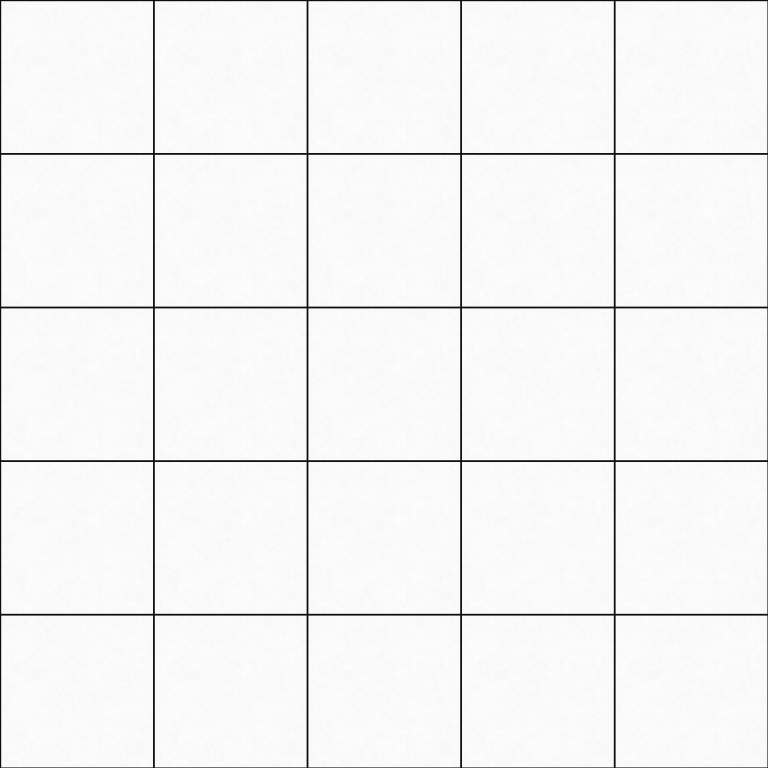
A three.js fragment shader for this pattern:

```glsl
// Square white tiles in a five by five grid, parted by thin near-black joints.
// Joints are box-filtered distances to the nearest tile edge; each tile face
// carries the same faint paper-like grain: three octaves of wrapped value noise.

varying vec2 vUv;

const float TILES = 5.0;                         // repeats across and up
const float JOINT_WIDTH = 0.0023;                // in canvas widths
const vec2 JOINT_OFFSET = vec2(0.0004, -0.0004); // joints sit right and down
const vec3 FACE_COLOR = vec3(0.981);
const vec3 JOINT_COLOR = vec3(0.05);
const vec3 GRAIN_CELLS = vec3(88.0, 29.0, 8.0);  // fine, medium, broad per tile
const vec3 GRAIN_AMOUNT = vec3(0.017, 0.009, 0.007);

float hash(vec2 p) {
  return fract(sin(dot(p, vec2(127.1, 311.7))) * 43758.5453);
}

// Value noise in -0.5..0.5 that wraps once per tile
float tileNoise(vec2 tileUv, float cells) {
  vec2 p = tileUv * cells;
  vec2 corner = floor(p);
  vec2 blend = smoothstep(0.0, 1.0, p - corner);
  vec2 low = mod(corner, cells);
  vec2 high = mod(corner + 1.0, cells);
  float bottom = mix(hash(low), hash(vec2(high.x, low.y)), blend.x);
  float top = mix(hash(vec2(low.x, high.y)), hash(high), blend.x);
  return mix(bottom, top, blend.y) - 0.5;
}

// Share of the pixel covered by the joints running each way
vec2 jointCoverage(vec2 uv) {
  vec2 pixel = max(fwidth(uv), vec2(1e-5));
  vec2 edgeDistance = abs(uv - floor(uv * TILES + 0.5) / TILES);
  vec2 right = min(edgeDistance + 0.5 * pixel, vec2(0.5 * JOINT_WIDTH));
  vec2 left = max(edgeDistance - 0.5 * pixel, vec2(-0.5 * JOINT_WIDTH));
  return clamp((right - left) / pixel, 0.0, 1.0);
}

void main() {
  vec2 gridUv = vUv - JOINT_OFFSET;

  // Tile face with its grain
  vec2 tileUv = fract(gridUv * TILES);
  vec3 octaves = vec3(tileNoise(tileUv, GRAIN_CELLS.x),
                      tileNoise(tileUv, GRAIN_CELLS.y),
                      tileNoise(tileUv, GRAIN_CELLS.z));
  vec3 face = FACE_COLOR + dot(octaves, GRAIN_AMOUNT);

  // Joints over the faces
  vec2 cover = jointCoverage(gridUv);
  float joint = 1.0 - (1.0 - cover.x) * (1.0 - cover.y);
  gl_FragColor = vec4(mix(face, JOINT_COLOR, joint), 1.0);
}
```
